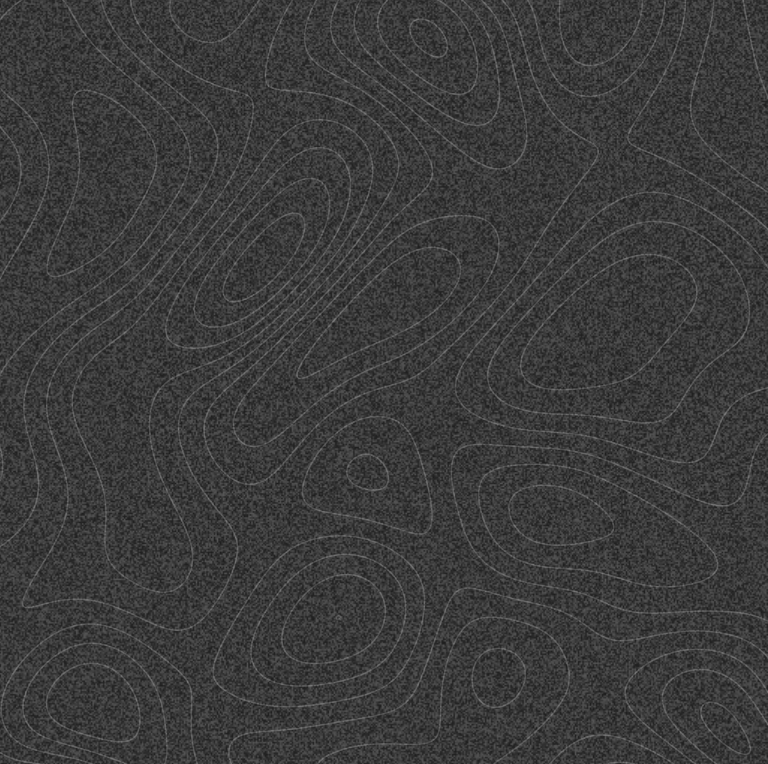
This pattern is drawn by a Shadertoy shader. Its source:

```glsl
// Fine pale contour lines of a rolling terrain on grainy charcoal.
#define WAVES 14
#define FREQ_MIN 1.5
#define FREQ_MAX 3.8
#define LEVELS 1.8
#define WARP 0.022
#define LINE_HALF_WIDTH 0.001
#define LINE_GAIN 0.14
#define BASE_GRAY 0.226
#define GRAIN_CELLS 510.0
#define GRAIN_GAIN 0.22

const float TAU = 6.2831853;

// Integer hash of a cell, 0 to 1
float hash(vec2 cell) {
    uvec2 q = uvec2(ivec2(cell) + 4096) * uvec2(1597u, 3821u);
    uint n = (q.x ^ (q.y << 7)) * 74751u;
    n = (n ^ (n >> 15)) * 27449u;
    n = (n ^ (n >> 13)) * 39119u;
    n ^= n >> 16;
    return float(n & 65535u) / 65535.0;
}

// Bilinear noise, centred on zero
float grain(vec2 p) {
    vec2 cell = floor(p), f = p - cell;
    float low = mix(hash(cell), hash(cell + vec2(1, 0)), f.x);
    float high = mix(hash(cell + vec2(0, 1)), hash(cell + vec2(1, 1)), f.x);
    return mix(low, high, f.y) - 0.5;
}

// Terrain height in contour steps: layered sines in scattered directions
float height(vec2 p) {
    p += WARP * sin(TAU * vec2(2.3, 2.7) * p.yx + vec2(0.8, 2.9));
    float sum = 0.0;
    for (int i = 0; i < WAVES; i++) {
        float k = float(i) + 1.0;
        float angle = 2.4 * k;
        float freq = mix(FREQ_MIN, FREQ_MAX, fract(0.5698 * k));
        float phase = TAU * hash(vec2(k, 7.0));
        vec2 dir = vec2(cos(angle), sin(angle));
        sum += sin(TAU * freq * dot(dir, p) + phase) / freq;
    }
    return LEVELS * sum;
}

// Coverage of the contour lines, with even width on any slope
float contour(vec2 p, float pixel) {
    const float e = 0.001;
    float h = height(p);
    vec2 slope = vec2(height(p + vec2(e, 0)), height(p + vec2(0, e))) - h;
    float steepness = max(length(slope) / e, 1.0);
    float dist = abs(fract(h) - 0.5) / steepness;
    float soft = 0.6 * pixel;
    return 1.0 - smoothstep(LINE_HALF_WIDTH - soft, LINE_HALF_WIDTH + soft, dist);
}

void mainImage(out vec4 fragColor, in vec2 fragCoord) {
    vec2 uv = fragCoord / iResolution.y;

    // The offset between cells softens the grain
    float speckle = grain(uv * GRAIN_CELLS - vec2(0.2, 0.25));

    float gray = BASE_GRAY + GRAIN_GAIN * speckle;
    gray += LINE_GAIN * contour(uv, 1.0 / iResolution.y);

    fragColor = vec4(vec3(gray), 1.0);
}
```
